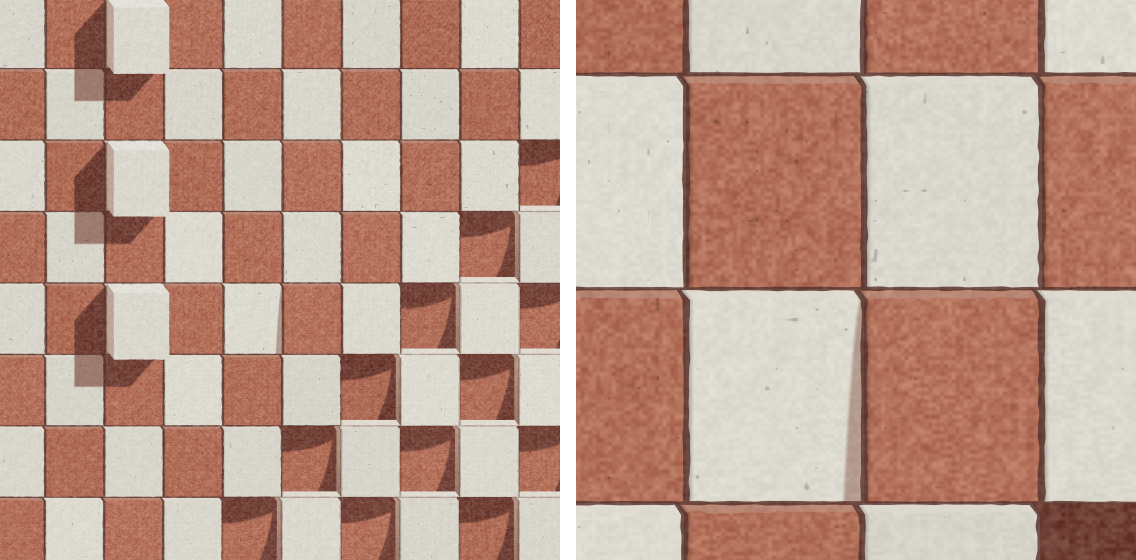
Left: the whole. Right: its middle third, enlarged.
This pattern is drawn by a Shadertoy shader. Its source:

```glsl
#define CELL vec2(0.1058, 0.1276)
#define ORIGIN vec2(-0.0251, -0.0052)
#define CUBE_SIZE vec2(0.0990, 0.1185)
#define CUBE_SHIFT vec2(0.0117, 0.0165)
#define SHADOW_SHIFT vec2(-0.0586, 0.0650)
#define STEP_START 11.0
#define JOINT vec2(0.0019, 0.0011)
#define WHITE vec3(0.855, 0.845, 0.805)
#define RED vec3(0.695, 0.435, 0.350)
#define RED_SHADE vec3(0.450, 0.260, 0.220)
#define WHITE_SHADE vec3(0.600, 0.460, 0.405)
#define GROUT vec3(0.360, 0.215, 0.185)

float hash(vec2 p) {
    return fract(sin(dot(p, vec2(127.1, 311.7))) * 43758.5453);
}

float noise(vec2 p) {
    vec2 i = floor(p), f = fract(p);
    f = f * f * (3.0 - 2.0 * f);
    return mix(mix(hash(i), hash(i + vec2(1, 0)), f.x),
               mix(hash(i + vec2(0, 1)), hash(i + vec2(1, 1)), f.x), f.y);
}

// Anti-aliased coverage of a signed distance
float cover(float d) {
    return clamp(0.5 - d * iResolution.y, 0.0, 1.0);
}

float boxDist(vec2 p, vec2 lo, vec2 size) {
    vec2 d = abs(p - lo - 0.5 * size) - 0.5 * size;
    return max(d.x, d.y);
}

// Hexagon covered by a box sliding along a shift
float sweptBox(vec2 p, vec2 lo, vec2 size, vec2 shift) {
    vec2 q = p - lo - 0.5 * (size + shift);
    vec2 bounds = abs(q) - 0.5 * (size + abs(shift));
    vec2 s = normalize(shift);
    float band = abs(q.x * s.y - q.y * s.x) - 0.5 * dot(size, abs(s.yx));
    return max(max(bounds.x, bounds.y), band);
}

vec2 cubeCorner(int k) {
    return ORIGIN + CELL * vec2(2.0, 2.0 * float(k)) + vec2(0.005, 0.002);
}

void mainImage(out vec4 fragColor, in vec2 fragCoord) {
    vec2 p = fragCoord / iResolution.y;
    p.y = 1.0 - p.y;

    // Block grid, with uneven rows and joints that slant at the top corner
    vec2 g = p - ORIGIN;
    float row = floor(g.y / CELL.y);
    float drop = g.y - row * CELL.y;
    g.x += (hash(vec2(row, 7.0)) - 0.5) * 0.003 + 0.7 * max(0.0, 0.007 - drop);
    vec2 cell = floor(g / CELL);
    vec2 f = g / CELL - cell;
    float diagonal = cell.x + cell.y;
    bool isRed = mod(diagonal, 2.0) > 0.5;
    bool stepped = diagonal >= STEP_START;

    // Stone grain and pits
    float grain = 0.6 * noise(p * 430.0) + 0.4 * noise(p * 210.0 + 9.0) - 0.5;
    float rough = noise(p * 150.0) - 0.5;
    float pit = smoothstep(0.93, 0.98, noise(p * 170.0 + 31.0));
    float tone = (hash(cell + 3.0) - 0.5) * 0.03;

    // Shadows of the cubes, recesses and slightly tilted blocks
    float shade = 0.0;
    for (int k = 0; k < 3; k++) {
        float d = sweptBox(p, cubeCorner(k), CUBE_SIZE, SHADOW_SHIFT);
        shade = max(shade, 1.0 - smoothstep(-0.002, 0.002, d));
    }
    if (isRed && stepped) {
        float lit = min(f.y - 0.36 + 0.22 * f.x * f.x, 0.86 - 0.3 * f.y * f.y - f.x);
        shade = max(shade, 1.0 - smoothstep(-0.02, 0.025, lit));
    }
    if (!stepped && hash(cell + 17.0) > 0.94)
        shade = max(shade, 0.7 * smoothstep(-0.01, 0.02, f.x - 1.0 + 0.12 * sqrt(f.y)));

    vec3 col = isRed ? mix(RED, RED_SHADE, shade) : mix(WHITE, WHITE_SHADE, shade * 0.9);
    col += tone + grain * (isRed ? vec3(0.17, 0.20, 0.18) : vec3(0.07));
    col *= 1.0 - 0.18 * pit;

    // Worn bevel under the top edge, faint dark edge on the left
    vec2 inset = f * CELL;
    vec2 edge = min(inset, CELL - inset);
    if (!stepped) {
        float bevel = cover(inset.y - 0.0055 + 0.002 * rough);
        col = mix(col, isRed ? vec3(0.75, 0.60, 0.54) : vec3(0.88, 0.86, 0.82),
                  bevel * (1.0 - shade) * 0.55);
        col *= 1.0 - 0.22 * (1.0 - smoothstep(0.001, 0.005, inset.x));
    }

    // Side and top faces of the raised blocks around a recess
    if (isRed && stepped) {
        vec2 rim = CELL - inset;
        float side = cover(rim.x - 0.0085);
        float ledge = cover(max(rim.y - 0.0105, 0.008 - rim.x - 0.8 * (0.0105 - rim.y)));
        col = mix(col, mix(vec3(0.72, 0.60, 0.53), WHITE_SHADE, f.y) + grain * 0.1, side);
        col = mix(col, vec3(0.88, 0.86, 0.82) + grain * 0.05, ledge);
    }

    // Joints
    vec2 joint = JOINT * (1.0 + 0.7 * rough);
    float grout = max(cover(edge.x - joint.x), cover(edge.y - joint.y));
    col = mix(col, GROUT + grain * 0.1, grout * (stepped ? 0.35 : 0.85));

    // Projecting cubes
    for (int k = 0; k < 3; k++) {
        vec2 lo = cubeCorner(k), q = p - lo;
        float slope = (q.x * CUBE_SHIFT.y - q.y * CUBE_SHIFT.x) / length(CUBE_SHIFT);
        vec3 face = mix(vec3(0.74, 0.65, 0.59), vec3(0.89, 0.88, 0.85), cover(-slope));
        face = mix(face, WHITE, cover(boxDist(p, lo + CUBE_SHIFT, CUBE_SIZE)));
        face += grain * 0.07;
        col = mix(col, face, cover(sweptBox(p, lo, CUBE_SIZE, CUBE_SHIFT) + 0.001 * rough));
    }

    fragColor = vec4(clamp(col, 0.0, 1.0), 1.0);
}
```
